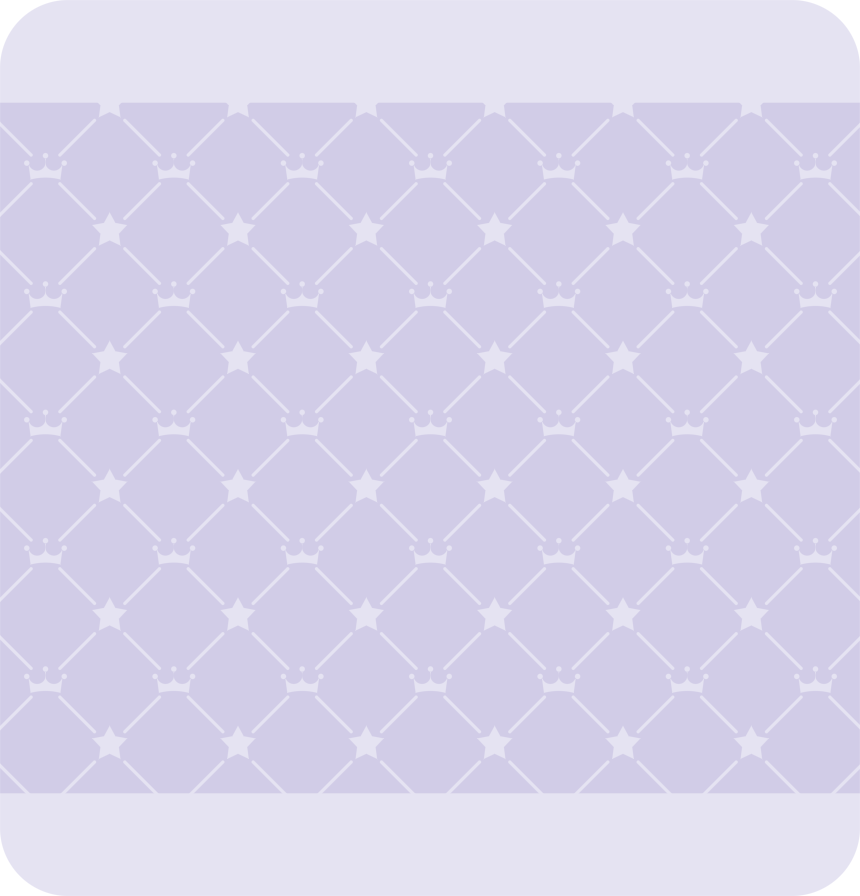
This pattern is drawn by a Shadertoy shader. Its source:

```glsl
// Lavender lattice of stars and crowns in a band across a rounded card.

// Layout, in canvas heights
const float PERIOD = 0.14323;
const vec2 STAR_NODE = vec2(0.1224, 0.5961);
const float BAND_MARGIN = 0.1146;
const float CARD_RADIUS = 0.076;

// Motifs, in lattice periods
const float LINE_START = 0.118;
const float LINE_END = 0.388;
const float LINE_HALF_WIDTH = 0.0125;
const float STAR_RADIUS = 0.143;
const float STAR_INNER = 0.53;
const float STAR_LIFT = 0.022;
const vec2 CROWN_PEAK = vec2(0.0, 0.085);
const vec2 CROWN_TIP = vec2(0.131, 0.03);
const vec2 CROWN_BASE = vec2(0.116, -0.079);
const float CROWN_ARCH = 0.015;
const float SCALLOP_RADIUS = 0.067;
const vec2 TOP_BALL = vec2(0.0, 0.107);
const vec2 SIDE_BALL = vec2(0.146, 0.049);
const float BALL_RADIUS = 0.021;

const vec3 LILAC = vec3(0.820, 0.800, 0.906);
const vec3 PALE = vec3(0.898, 0.890, 0.949);
const vec3 PAPER = vec3(1.0);
const float PI = 3.14159;

float sdBox(vec2 p, vec2 halfSize, float radius) {
    vec2 q = abs(p) - halfSize + radius;
    return length(max(q, 0.0)) + min(max(q.x, q.y), 0.0) - radius;
}

float sdSegment(vec2 p, vec2 a, vec2 b) {
    vec2 ab = b - a;
    return length(p - a - ab * clamp(dot(p - a, ab) / dot(ab, ab), 0.0, 1.0));
}

// Signed distance to the line a-b, positive on its right-hand side
float sideOf(vec2 p, vec2 a, vec2 b) {
    vec2 ab = normalize(b - a);
    return dot(p - a, vec2(ab.y, -ab.x));
}

float sdStar(vec2 p) {
    float sector = PI / 5.0;
    float angle = mod(atan(p.x, p.y) + sector, 2.0 * sector) - sector;
    vec2 q = length(p) * vec2(cos(angle), abs(sin(angle)));
    vec2 notch = STAR_RADIUS * STAR_INNER * vec2(cos(sector), sin(sector));
    return sideOf(q, vec2(STAR_RADIUS, 0.0), notch);
}

float sdCrown(vec2 p) {
    p.x = abs(p.x);
    // Body: slanted sides and roof, arched base, round scallops
    float side = sideOf(p, CROWN_BASE, CROWN_TIP);
    float roof = sideOf(p, CROWN_TIP, CROWN_PEAK);
    float bend = p.x / CROWN_BASE.x;
    float base = CROWN_BASE.y + CROWN_ARCH * (1.0 - bend * bend) - p.y;
    float scallop = SCALLOP_RADIUS - length(p - 0.5 * (CROWN_PEAK + CROWN_TIP));
    float body = max(max(side, roof), max(base, scallop));
    // Balls above the tips
    float balls = min(length(p - TOP_BALL), length(p - SIDE_BALL)) - BALL_RADIUS;
    return min(body, balls);
}

float sdLattice(vec2 p) {
    vec2 starCell = fract(p + 0.5) - 0.5;
    vec2 crownCell = fract(p) - 0.5;
    float lines = sdSegment(abs(starCell), vec2(LINE_START), vec2(LINE_END));
    float star = sdStar(starCell - vec2(0.0, STAR_LIFT));
    return min(lines - LINE_HALF_WIDTH, min(star, sdCrown(crownCell)));
}

float coverage(float dist, float pixel) {
    return smoothstep(0.75 * pixel, -0.75 * pixel, dist);
}

void mainImage(out vec4 fragColor, in vec2 fragCoord) {
    float pixel = 1.0 / iResolution.y;
    vec2 uv = fragCoord * pixel;
    vec2 halfCard = 0.5 * iResolution.xy * pixel;

    float motif = coverage(sdLattice((uv - STAR_NODE) / PERIOD) * PERIOD, pixel);
    float band = coverage(abs(uv.y - 0.5) - 0.5 + BAND_MARGIN, pixel);
    float card = coverage(sdBox(uv - halfCard, halfCard, CARD_RADIUS), pixel);

    vec3 color = mix(PALE, LILAC, band * (1.0 - motif));
    fragColor = vec4(mix(PAPER, color, card), 1.0);
}
```
